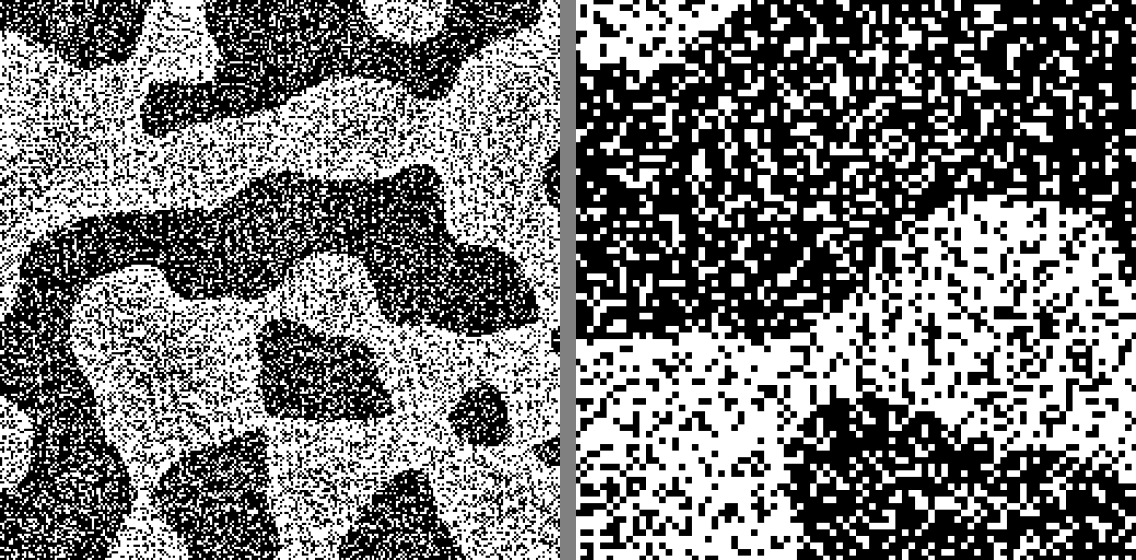
Left: the whole. Right: its middle third, enlarged.
Write a Shadertoy shader that draws this texture.

```glsl
float hash(vec2 p) {
    return fract(sin(dot(p, vec2(127.1, 311.7))) * 43758.5453);
}

// Dot product of a random unit gradient at a lattice corner with the offset
float cornerSlope(vec2 corner, vec2 offset) {
    float angle = 6.2832 * hash(corner);
    return dot(vec2(cos(angle), sin(angle)), offset);
}

float gradientNoise(vec2 p) {
    vec2 i = floor(p), f = fract(p);
    vec2 s = f * f * f * (f * (f * 6.0 - 15.0) + 10.0);
    vec2 e = vec2(1.0, 0.0);
    float low = mix(cornerSlope(i, f), cornerSlope(i + e, f - e), s.x);
    float high = mix(cornerSlope(i + e.yx, f - e.yx), cornerSlope(i + 1.0, f - 1.0), s.x);
    return mix(low, high, s.y);
}

// Chance of a white grain: sharp-edged blobs, strongest contrast at the rim
float whiteShare(vec2 uv) {
    vec2 p = mat2(0.8, 0.6, -0.6, 0.8) * uv * 4.8 + 7.3;
    float height = gradientNoise(p) + 0.12 * gradientNoise(p * 2.1 + 31.0) + 0.05;
    return height > 0.0 ? 0.77 - 0.38 * height : 0.22 - 0.25 * height;
}

float grain(vec2 cell, float cells) {
    return step(hash(cell + 0.37), whiteShare((cell + 0.5) / cells));
}

void mainImage(out vec4 fragColor, in vec2 fragCoord) {
    float cells = 256.0;
    vec2 grid = fragCoord / iResolution.y * cells - 0.5;
    float pixelWidth = cells / iResolution.y;

    // Blend neighbouring grains only across one pixel at their border
    vec2 cell = floor(grid);
    vec2 blend = clamp((fract(grid) - 0.5) / pixelWidth + 0.5, 0.0, 1.0);
    vec2 e = vec2(1.0, 0.0);
    float low = mix(grain(cell, cells), grain(cell + e, cells), blend.x);
    float high = mix(grain(cell + e.yx, cells), grain(cell + 1.0, cells), blend.x);

    fragColor = vec4(vec3(mix(low, high, blend.y)), 1.0);
}
```
